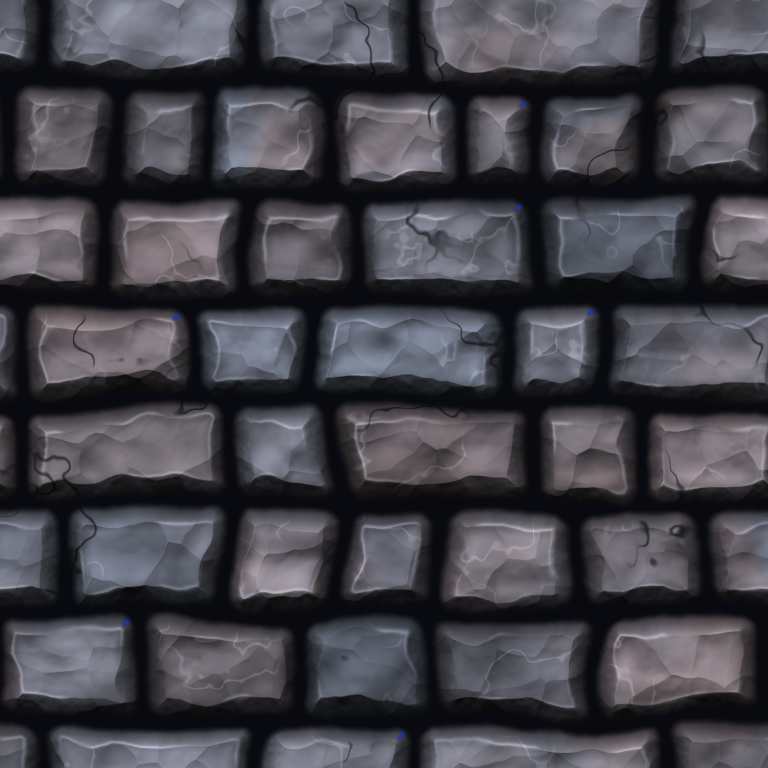
This texture is drawn by a Shadertoy shader. Its source:

```glsl
// Seamless wall of seven uneven courses of bevelled, chipped blue-grey stones.

struct Stone {
    float dist;   // distance inside the rounded outline, negative in the joint
    vec2 id;      // index along the course, course number
    vec2 corner;  // offset from the upper right corner
};

float hash(vec2 p) {
    vec3 q = fract(p.xyx * vec3(0.1031, 0.1030, 0.0973));
    q += dot(q, q.yzx + 33.33);
    return fract((q.x + q.y) * q.z);
}

// Value noise with n cells across the canvas, wrapping at its edges
float noise(vec2 uv, float n) {
    vec2 cell = floor(uv * n), f = fract(uv * n);
    f = f * f * (3.0 - 2.0 * f);
    vec2 a = mod(cell, n) + n * 1.7, b = mod(cell + 1.0, n) + n * 1.7;
    return mix(mix(hash(a), hash(vec2(b.x, a.y)), f.x),
               mix(hash(vec2(a.x, b.y)), hash(b), f.x), f.y);
}

float fbm(vec2 uv, float n) {
    float sum = 0.0, amp = 0.53;
    for (int i = 0; i < 4; i++) {
        sum += amp * noise(uv, n);
        n *= 2.0;
        amp *= 0.5;
    }
    return sum;
}

// Scalloped chips that meet in raised creases
float chips(vec2 uv, float n) {
    vec2 cell = floor(uv * n), f = fract(uv * n);
    float nearest = 4.0;
    for (int k = 0; k < 9; k++) {
        vec2 o = vec2(k % 3, k / 3) - 1.0;
        vec2 c = mod(cell + o, n);
        vec2 r = o + vec2(hash(c + 5.3), hash(c + 71.9)) - f;
        nearest = min(nearest, dot(r, r));
    }
    return nearest;
}

float courseEdge(float k) {
    return k / 7.0 - 0.031 * smoothstep(0.0, 6.0, k) * step(k, 6.5);
}

// Slightly slanted upright joint; y is measured from the course middle
float joint(float i, float course, float n, float start, float y) {
    vec2 id = vec2(mod(i, n), course);
    return start + (i + 0.46 * (hash(id + 13.0) - 0.5)) / n
         + 0.16 * (hash(id + 47.0) - 0.5) * y;
}

Stone findStone(vec2 p) {
    const float counts[7] = float[7](5.0, 6.0, 5.0, 5.0, 5.0, 7.0, 4.0);
    const float starts[7] = float[7](0.17, 0.11, 0.055, 0.22, 0.09, 0.0, 0.09);
    p += 0.022 * (vec2(noise(p, 9.0), noise(p + 0.37, 7.0)) - 0.5);
    p.y = fract(p.y - 0.0625);
    float course = 0.0;
    for (float k = 1.0; k < 7.0; k++) course += step(courseEdge(k), p.y);
    float n = counts[int(course)], start = starts[int(course)];
    float low = courseEdge(course), high = courseEdge(course + 1.0);
    float y = p.y - 0.5 * (low + high);

    float i = floor((p.x - start) * n);
    i += step(joint(i + 1.0, course, n, start, y), p.x)
       - step(p.x, joint(i, course, n, start, y));
    float left = joint(i, course, n, start, y);
    float right = joint(i + 1.0, course, n, start, y);

    vec2 inset = vec2(min(p.x - left, right - p.x), min(p.y - low, high - p.y)) - 0.0065;
    vec2 q = 0.022 - inset;
    float d = 0.022 - length(max(q, 0.0)) - min(max(q.x, q.y), 0.0);
    d += 0.010 * (fbm(p, 22.0) - 0.5);
    return Stone(d, vec2(mod(i, n), course), vec2(right - p.x, high - p.y));
}

float bevelWidth(vec2 p) {
    return 0.014 + 0.018 * noise(p, 26.0);
}

float height(vec2 p) {
    vec2 bent = p + 0.05 * (vec2(fbm(p, 10.0), fbm(p + 0.53, 10.0)) - 0.5);
    return min(findStone(p).dist, bevelWidth(p))
         + 0.013 * chips(bent, 17.0) + 0.008 * fbm(bent, 14.0);
}

void mainImage(out vec4 fragColor, in vec2 fragCoord) {
    vec2 p = fragCoord / iResolution.xy;
    Stone s = findStone(p);

    // Relief lit from above
    vec2 e = vec2(0.0018, 0.0);
    float h = height(p);
    vec2 slope = vec2(height(p + e.xy) - h, height(p + e.yx) - h) / e.x;
    float light = max(dot(normalize(vec3(-0.75 * slope, 1.0)), vec3(-0.12, 0.56, 0.82)), 0.0);

    // Stone tint, from cool blue to warm brown, with mottling
    vec3 tint = mix(vec3(0.90, 0.96, 1.09), vec3(1.03, 0.95, 1.00), hash(s.id + 91.0));
    tint = mix(tint, vec3(1.07, 0.95, 0.98), 0.7 * smoothstep(0.5, 0.75, fbm(p + 0.2, 7.0)));
    float mottle = 0.72 + 0.56 * fbm(p + 0.71, 11.0);
    vec3 color = tint * 0.56 * light * mottle * (0.85 + 0.28 * hash(s.id + 29.0));
    color *= mix(0.42, 1.0, smoothstep(0.0, 0.036, s.dist));

    // Worn bright rims, pale veins and dark cracks
    float rim = exp(-pow((s.dist - bevelWidth(p)) / 0.0028, 2.0));
    color += 0.17 * rim * smoothstep(0.4, 0.75, noise(p + 0.15, 24.0)) * vec3(0.94, 0.97, 1.05);
    float face = smoothstep(0.008, 0.025, s.dist);
    float vein = 1.0 - smoothstep(0.0, 0.022, abs(fbm(p + 0.33, 12.0) - 0.5));
    color += 0.10 * vein * face * smoothstep(0.45, 0.75, noise(p, 15.0));
    float crack = 1.0 - smoothstep(0.0, 0.018, abs(fbm(p + 0.83, 9.0) - 0.5));
    color *= 1.0 - 0.55 * crack * smoothstep(0.6, 0.8, noise(p + 0.6, 13.0));

    // Rare blue flecks near a corner
    vec2 fleck = (s.corner - vec2(0.019, 0.018)) * mat2(0.8, 0.6, -0.6, 0.8);
    float blue = 1.0 - smoothstep(0.002, 0.008, length(fleck * vec2(0.8, 1.7)));
    color = mix(color, vec3(0.10, 0.20, 0.72), 0.8 * blue * step(0.84, hash(s.id + 7.0)));

    // Deep joints
    color = mix(vec3(0.035, 0.04, 0.06), color, smoothstep(-0.003, 0.009, s.dist));
    fragColor = vec4(clamp(color, 0.0, 1.0), 1.0);
}
```
